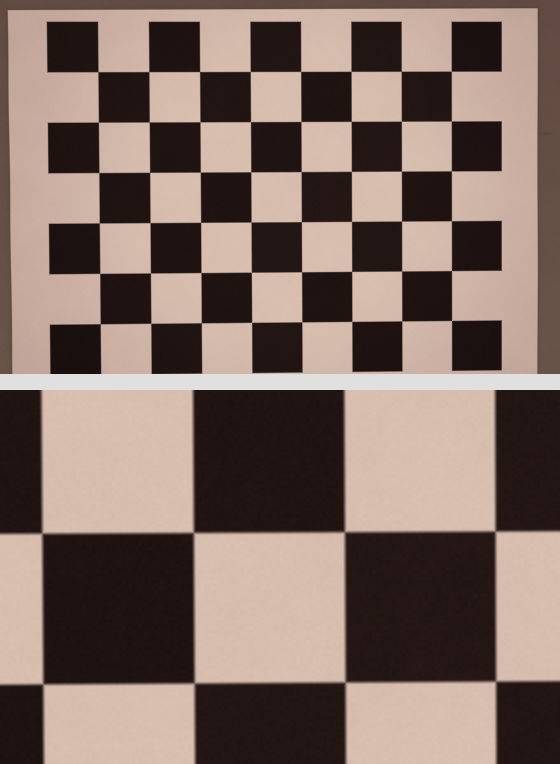
Top, the full canvas; bottom, a detail of the centre.
Write a Shadertoy shader that draws this pattern.

```glsl
// Printed checkerboard sheet, nine by seven squares, lying on a dull brown table.

float hash(vec2 p) {
    p = fract(p * vec2(0.1031, 0.1137));
    p += dot(p, p.yx + 33.33);
    return fract((p.x + p.y) * p.x * 47.0);
}

// Cellular noise: distance to the nearest jittered point
float cellular(vec2 p) {
    vec2 cell = floor(p);
    float nearest = 2.0;
    for (int y = -1; y <= 1; y++)
    for (int x = -1; x <= 1; x++) {
        vec2 id = cell + vec2(x, y);
        vec2 point = id + vec2(hash(id), hash(id + 57.0));
        nearest = min(nearest, length(p - point));
    }
    return nearest;
}

// Slightly skewed board coordinates, one unit per square, from the top left
vec2 boardCoords(vec2 p) {
    float left = 0.125 + 0.0101 * p.y;
    float u = (p.x - left) / (1.3438 - left);
    u -= 0.0128 * u * (1.0 - u);
    float v = (p.y - 0.0583) / mix(0.1350, 0.1331, u);
    return vec2(9.0 * u, v);
}

// Signed distance to the dark squares: two interleaved, bounded grids
float darkSquares(vec2 g) {
    float d = 1e3;
    for (int k = 0; k < 2; k++) {
        float offset = 0.5 + float(k);
        vec2 id = clamp(round((g - offset) * 0.5), vec2(0.0), vec2(4.0, 3.0) - float(k));
        vec2 q = abs(g - offset - 2.0 * id) - 0.5;
        d = min(d, max(q.x, q.y));
    }
    return d;
}

// Signed distance to the sheet, which runs off the lower edge
float sheet(vec2 p) {
    float left = 0.0200 + 0.0135 * p.y + 0.0006 * sin(p.y * 17.0);
    float right = 1.4400 + 0.0006 * sin(p.y * 11.0);
    float top = 0.0270 - 0.0035 * p.x;
    return max(max(left - p.x, p.x - right), top - p.y);
}

void mainImage(out vec4 fragColor, in vec2 fragCoord) {
    vec2 uv = fragCoord / iResolution.xy;
    vec2 p = vec2(1.5 * uv.x, 1.0 - uv.y);
    float pixel = 1.0 / iResolution.y;
    float falloff = smoothstep(0.28, 0.95, length(p - vec2(0.76, 0.52)));
    float mottle = cellular(p * 9.0) + 0.5 * cellular(p * 31.0) - 0.75;
    float grain = hash(floor(p * 340.0)) - 0.5;

    // Table with a faint smudge at the right
    vec3 table = mix(vec3(0.41, 0.33, 0.285), vec3(0.385, 0.295, 0.26), uv.y);
    vec2 smudge = (p - vec2(1.463, 0.358)) / vec2(0.016, 0.004);
    table *= 1.0 + 0.03 * mottle - 0.12 * exp(-dot(smudge, smudge));

    // Paper with uneven light and soft creases along its margins
    vec3 paper = mix(vec3(0.845, 0.745, 0.685), vec3(0.75, 0.64, 0.595), falloff);
    float crease = sin(p.x * 21.0 + 3.0 * sin(p.y * 9.0)) * sin(p.y * 27.0 + p.x * 5.0);
    paper *= 1.0 + 0.014 * mottle + 0.007 * crease * falloff;

    // Ink, slightly different in each square
    vec2 g = boardCoords(p);
    float fade = clamp(0.75 - 0.7 * falloff + 0.5 * (hash(floor(g) + 7.0) - 0.5), 0.0, 1.0);
    vec3 ink = mix(vec3(0.10, 0.06, 0.06), vec3(0.14, 0.09, 0.08), fade);
    ink *= 1.0 + 0.04 * mottle;

    float soft = max(0.018, 0.75 * pixel / 0.135);
    vec3 col = mix(ink, paper, smoothstep(-soft, soft, darkSquares(g)));

    // Soft contact shadow, then the sheet on top
    float d = sheet(p);
    table *= 1.0 - 0.10 * exp(-max(d, 0.0) * 160.0);
    float edge = max(0.0022, 0.75 * pixel);
    col = mix(col, table, smoothstep(-edge, edge, d));
    fragColor = vec4(col + 0.010 * grain, 1.0);
}
```
